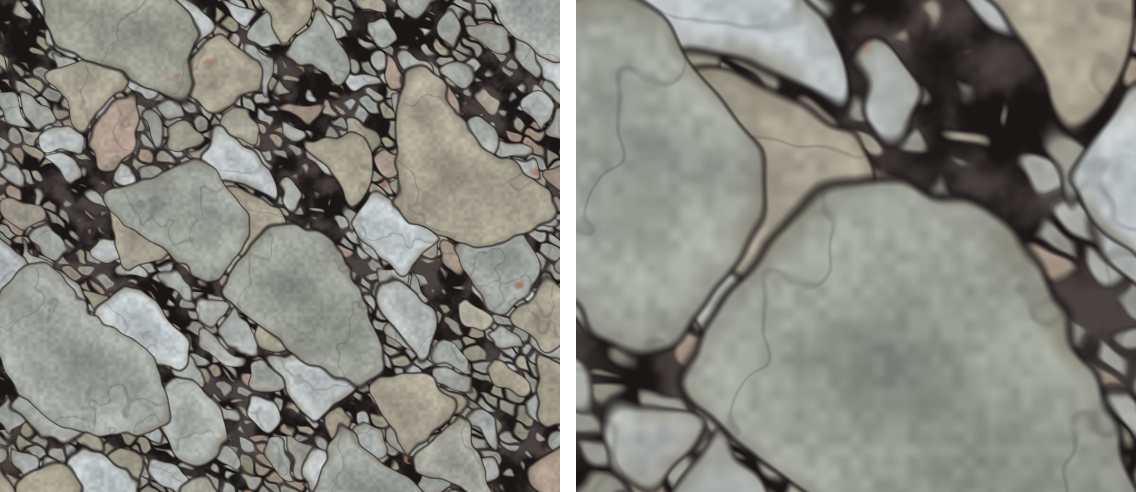
Left: the whole. Right: its middle third, enlarged.
Reproduce this texture procedurally as a Shadertoy shader.

```glsl
// Crushed rock in thin section: pale angular grains of many sizes in a dark matrix.
// Four layers of warped, stretched Voronoi cells are laid from fine to coarse;
// each layer keeps a share of its cells and gives them dark rims and mottled fills.

const vec3 MATRIX_BLACK = vec3(0.10, 0.085, 0.085);
const vec3 MATRIX_BROWN = vec3(0.29, 0.26, 0.25);
const vec3 GREEN_GREY   = vec3(0.57, 0.585, 0.55);
const vec3 PALE_BLUE    = vec3(0.74, 0.765, 0.775);
const vec3 TAN          = vec3(0.63, 0.60, 0.52);
const vec3 PINK         = vec3(0.65, 0.56, 0.52);
const vec3 RUST         = vec3(0.60, 0.30, 0.20);

struct Cell { float edge; vec2 id; };

vec2 hash2(vec2 p) {
    vec3 q = fract(p.xyx * vec3(0.1031, 0.1030, 0.0973));
    q += dot(q, q.yzx + 33.33);
    return fract((q.xx + q.yz) * q.zy);
}

float noise(vec2 p) {
    vec2 i = floor(p), f = fract(p);
    f = f * f * (3.0 - 2.0 * f);
    float low = mix(hash2(i).x, hash2(i + vec2(1, 0)).x, f.x);
    float high = mix(hash2(i + vec2(0, 1)).x, hash2(i + vec2(1, 1)).x, f.x);
    return mix(low, high, f.y);
}

float fbm(vec2 p) {
    float sum = 0.0, weight = 0.5;
    for (int i = 0; i < 4; i++) {
        sum += weight * noise(p);
        p = mat2(1.6, 1.2, -1.2, 1.6) * p + 7.3;
        weight *= 0.5;
    }
    return sum / 0.9375;
}

vec2 noise2(vec2 p) {
    return vec2(noise(p), noise(p + 41.7)) - 0.5;
}

vec2 rotate(vec2 p, float a) {
    float c = cos(a), s = sin(a);
    return vec2(c * p.x - s * p.y, s * p.x + c * p.y);
}

float smoothMin(float a, float b, float k) {
    float h = max(k - abs(a - b), 0.0) / k;
    return min(a, b) - 0.25 * k * h * h;
}

// Nearest cell and the rounded distance to its border
Cell voronoi(vec2 p, float rounding) {
    vec2 base = floor(p), nearest = vec2(9.0), id = base;
    for (int y = -1; y <= 1; y++)
    for (int x = -1; x <= 1; x++) {
        vec2 c = base + vec2(x, y);
        vec2 r = c + 0.08 + 0.84 * hash2(c) - p;
        if (dot(r, r) < dot(nearest, nearest)) { nearest = r; id = c; }
    }
    float edge = 1.0;
    for (int y = -2; y <= 2; y++)
    for (int x = -2; x <= 2; x++) {
        vec2 c = id + vec2(x, y);
        vec2 r = c + 0.08 + 0.84 * hash2(c) - p;
        vec2 span = r - nearest;
        if (dot(span, span) > 0.0001)
            edge = smoothMin(edge, dot(0.5 * (nearest + r), normalize(span)), rounding);
    }
    return Cell(edge, id);
}

// Fill of one grain: grey core, paler margin, stained edge, mottling and cracks
vec3 grainColor(vec2 p, float depth, float size, float paleness, vec2 id) {
    vec2 pick = hash2(id + 17.0);
    vec3 fill = mix(GREEN_GREY, PALE_BLUE, clamp(paleness + 0.8 * (pick.x - 0.5), 0.0, 1.0));
    fill = mix(fill, TAN, 0.8 * smoothstep(0.60, 0.75, pick.y));
    fill = mix(fill, PINK, 0.7 * smoothstep(0.88, 0.92, pick.y));
    fill *= mix(1.05, 0.92, smoothstep(0.05, 0.35, depth / size));
    fill *= 1.0 + 0.32 * (fbm(p * 16.0 + pick * 20.0) - 0.5);
    fill *= 1.0 + 0.14 * (noise(p * 130.0) - 0.5);
    float crack = 1.0 - smoothstep(0.0, 0.016, abs(fbm(p * 7.0 + pick * 9.0) - 0.5));
    fill *= 1.0 - 0.13 * crack;
    float stain = (1.0 - smoothstep(0.0, 0.018, depth)) * noise(p * 22.0 + 5.0);
    fill = mix(fill, TAN * 0.78, 0.75 * stain);
    return mix(fill, RUST, 0.6 * smoothstep(0.77, 0.86, fbm(p * 11.0 + 3.0)));
}

// Paints one layer of grains; 'shrink' narrows them where the matrix is open
vec3 addGrains(vec3 under, vec2 p, float size, float stretch, float angle,
               float share, float gap, float shrink, float paleness, float soft) {
    vec2 warped = p + 0.28 * size * noise2(p * 1.6 / size) + 0.012 * noise2(p * 38.0);
    vec2 q = rotate(warped, angle) / (size * vec2(stretch, 1.0 / stretch));
    Cell cell = voronoi(q + 60.0, 0.16);
    float rank = fract(dot(cell.id, vec2(0.7549, 0.5698)));
    if (rank > share) return under;
    float inset = gap * (0.6 + 0.8 * hash2(cell.id + 5.0).x);
    float depth = cell.edge * size - inset - shrink * size;
    vec3 color = mix(under, MATRIX_BLACK * 1.3, 0.85 * smoothstep(-inset, -0.1 * inset, depth));
    vec3 fill = grainColor(p, depth, size, paleness, cell.id);
    return mix(color, fill, smoothstep(-soft, soft, depth));
}

void mainImage(out vec4 fragColor, in vec2 fragCoord) {
    vec2 p = fragCoord / iResolution.y;
    float soft = max(0.0032, 1.0 / iResolution.y);
    float open = smoothstep(0.50, 0.72, fbm(p * 5.0 + 11.0));

    vec3 color = mix(MATRIX_BLACK, MATRIX_BROWN, smoothstep(0.35, 0.75, fbm(p * 24.0)));
    color = addGrains(color, p, 0.030, 1.30, 0.60, 0.85, 0.0030, 0.30 * open, 0.35, soft);
    color = addGrains(color, p + 3.1, 0.066, 1.25, 0.70, 0.56, 0.0050, 0.16 * open, 0.60, soft);
    color = addGrains(color, p + 7.4, 0.135, 1.20, 0.85, 0.44, 0.0065, 0.0, 0.70, soft);
    color = addGrains(color, p + 1.7, 0.260, 1.30, 0.80, 0.33, 0.0080, 0.0, 0.30, soft);
    fragColor = vec4(color, 1.0);
}
```
